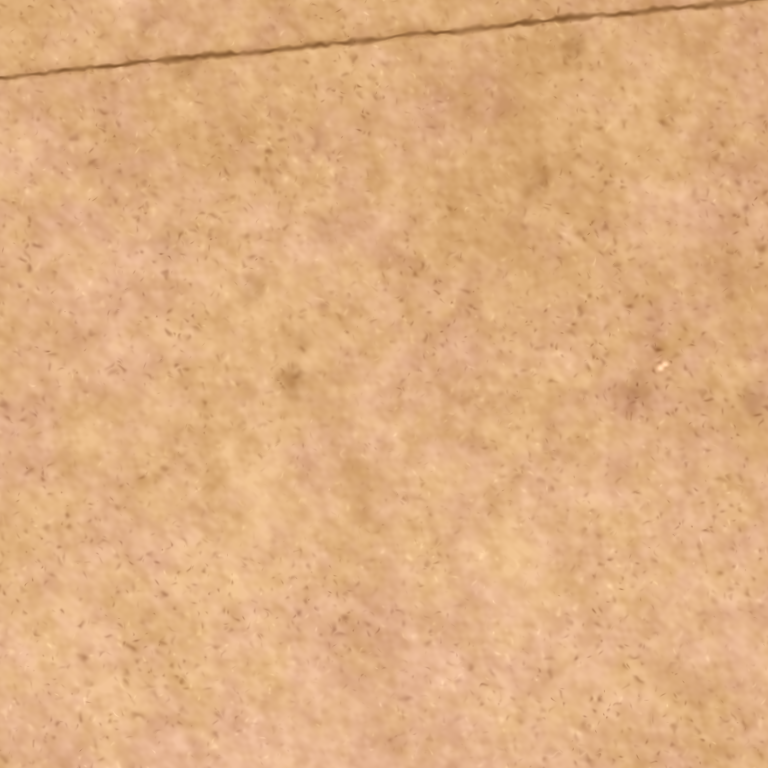
This texture is drawn by a WebGL 2 fragment shader. Its source:

```glsl
#version 300 es
precision highp float;
// A warm sandstone-like slab: layered value noise gives tan and pink mottling,
// jittered cells scatter dark pits and pale flecks, a few soft stains are
// looped on top, and one thin wavering seam crosses the upper edge.
#define TAN_DARK vec3(0.825, 0.635, 0.425)
#define TAN_LIGHT vec3(0.918, 0.740, 0.540)
#define PINK_SHIFT vec3(0.004, -0.008, 0.046)
#define PIT_SHIFT vec3(-0.19, -0.20, -0.18)
#define FLECK_SHIFT vec3(0.065, 0.075, 0.065)
#define SEAM_COLOR vec3(0.53, 0.36, 0.20)
#define SEAM_START 0.899
#define SEAM_SLOPE 0.103
#define SEAM_WIDTH 0.0028
#define GRAIN_ANGLE -0.65
#define STAIN_COUNT 12

uniform vec2 u_resolution;
out vec4 fragColor;

float hash(vec2 p) {
  return fract(sin(dot(p, vec2(127.1, 311.7))) * 43758.5453);
}

vec2 hash2(vec2 p) {
  return vec2(hash(p), hash(p + 47.3));
}

mat2 rotation(float a) {
  float c = cos(a), s = sin(a);
  return mat2(c, s, -s, c);
}

// Smooth value noise, centred on zero
float noise(vec2 p) {
  vec2 i = floor(p), f = fract(p);
  f = f * f * (3.0 - 2.0 * f);
  float low = mix(hash(i), hash(i + vec2(1.0, 0.0)), f.x);
  float high = mix(hash(i + vec2(0.0, 1.0)), hash(i + 1.0), f.x);
  return mix(low, high, f.y) - 0.5;
}

// Three octaves, each turned to hide the lattice
float fbm(vec2 p) {
  float sum = 0.0, amp = 0.55;
  for (int i = 0; i < 3; i++) {
    sum += amp * noise(p);
    p = rotation(0.9) * p * 2.1 + 13.7;
    amp *= 0.55;
  }
  return sum;
}

// Soft irregular specks, one possible per jittered cell
float specks(vec2 p, float cells, float density, float seed) {
  vec2 g = p * cells, id = floor(g);
  float sum = 0.0;
  for (int y = -1; y <= 1; y++) {
    for (int x = -1; x <= 1; x++) {
      vec2 c = id + vec2(x, y), key = c + seed;
      vec2 d = g - c - hash2(key);
      float turn = GRAIN_ANGLE + 2.4 * (hash(key + 5.1) - 0.5);
      float size = mix(0.11, 0.27, hash(key + 9.2));
      d = d * rotation(turn) / (size * vec2(mix(1.0, 1.6, hash(key + 2.6)), 0.85));
      float strength = step(hash(key + 21.4), density) * mix(0.2, 1.0, hash(key + 33.8));
      sum = max(sum, strength * exp(-dot(d, d)));
    }
  }
  return sum;
}

// Blurred stains with ragged outlines, gathered towards the top
float stains(vec2 p) {
  float sum = 0.0;
  vec2 ragged = p + 0.018 * vec2(noise(p * 60.0), noise(p * 60.0 + 31.0));
  for (int i = 0; i < STAIN_COUNT; i++) {
    vec2 key = vec2(float(i), 3.7), center = hash2(key);
    center.y = sqrt(center.y);
    vec2 d = (ragged - center) / mix(0.009, 0.026, hash(key + 8.0));
    sum += mix(0.25, 0.75, hash(key + 15.0)) * exp(-dot(d, d));
  }
  return min(sum, 1.0);
}

void main() {
  vec2 p = gl_FragCoord.xy / u_resolution;
  vec2 grain = rotation(-GRAIN_ANGLE) * p;

  // Light falls off towards the upper right, broken by mottling
  float shade = 0.90 - 0.42 * p.y - 0.22 * p.x;
  shade += 0.75 * fbm(p * 6.0) + 1.00 * fbm(grain * 24.0 + 7.0);
  shade += 0.72 * noise(grain * vec2(62.0, 78.0)) + 0.46 * noise(grain * vec2(125.0, 155.0));
  vec3 color = mix(TAN_DARK, TAN_LIGHT, clamp(shade, -0.4, 1.3));

  // Pink patches, stronger near the bottom
  float pink = 0.74 - 0.55 * p.y + 1.6 * fbm(p * 7.0 + 40.0) + 1.6 * fbm(grain * 30.0 + 80.0);
  color += PINK_SHIFT * clamp(pink, 0.0, 1.2);

  // Pits cluster in patches; flecks are paler and sparser
  vec2 warp = 0.007 * vec2(noise(p * 110.0 + 3.0), noise(p * 110.0 + 57.0));
  float cluster = clamp(0.60 + 1.8 * fbm(p * 9.0 + 19.0), 0.15, 1.0);
  float pits = max(specks(p + warp, 52.0, 0.36, 3.0), 0.75 * specks(grain + warp, 82.0, 0.36, 71.0));
  color += PIT_SHIFT * pits * cluster;
  color += FLECK_SHIFT * specks(grain - warp, 62.0, 0.18, 151.0);
  color += PIT_SHIFT * 0.75 * stains(p);

  // One small broken glint
  vec2 g = (p - vec2(0.862, 0.522)) / vec2(0.012, 0.008);
  color += 0.30 * exp(-dot(g, g)) * clamp(0.5 + 1.6 * noise(p * 150.0), 0.0, 1.0);

  // Seam with uneven width, a soft shadow and a faint lit lip
  float seam = p.y - SEAM_START - SEAM_SLOPE * p.x - 0.003 * noise(vec2(p.x * 22.0, 2.0));
  seam += 0.003 * noise(p * 120.0 + 11.0);
  float width = SEAM_WIDTH * (1.0 + 0.9 * noise(vec2(p.x * 45.0, 9.0)));
  float core = 1.0 - smoothstep(0.0, width * 2.1, abs(seam));
  float halo = exp(-seam * seam / 0.00007);
  float lip = exp(-pow((seam + 0.008) / 0.003, 2.0));
  color += PIT_SHIFT * 0.25 * halo + FLECK_SHIFT * 0.35 * lip;
  color = mix(color, SEAM_COLOR, core * (0.78 + 0.5 * noise(vec2(p.x * 60.0, 5.0))));

  fragColor = vec4(clamp(color, 0.0, 1.0), 1.0);
}
```
